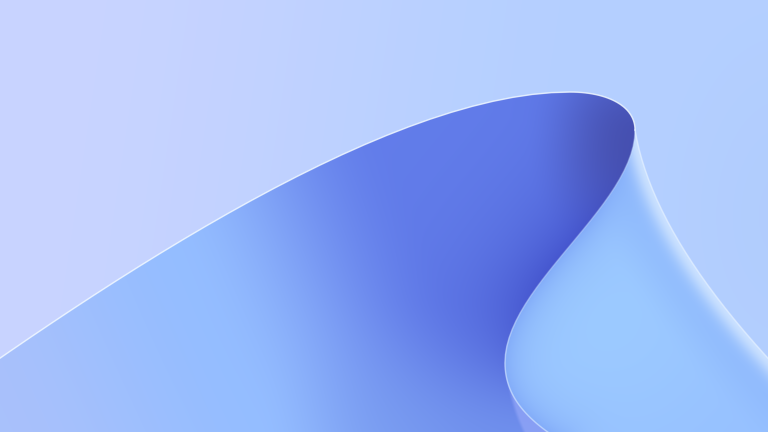
Give the GLSL for this background, as a WebGL 2 fragment shader.

```glsl
#version 300 es
precision highp float;

uniform vec2 u_resolution;
out vec4 outColor;

#define CURVE_STEPS 28
#define RIM_WIDTH 0.0014
#define RIM_STRENGTH 0.85
#define FOLD_SHADE_REACH 0.12
#define EDGE_GLOW_REACH 0.028
#define SHADE_SLANT 0.45

vec2 bezier(vec2 a, vec2 b, vec2 c, vec2 d, float t) {
    float s = 1.0 - t;
    return s * s * s * a + 3.0 * s * s * t * b + 3.0 * s * t * t * c + t * t * t * d;
}

float segmentDistance(vec2 p, vec2 a, vec2 b) {
    vec2 ab = b - a;
    return length(p - a - ab * clamp(dot(p - a, ab) / dot(ab, ab), 0.0, 1.0));
}

// Distance to a cubic; side flips when a ray to the right crosses it.
float curveDistance(vec2 p, vec2 a, vec2 b, vec2 c, vec2 d, inout float side) {
    float nearest = 10.0;
    vec2 start = a;
    for (int i = 1; i <= CURVE_STEPS; i++) {
        vec2 end = bezier(a, b, c, d, float(i) / float(CURVE_STEPS));
        nearest = min(nearest, segmentDistance(p, start, end));
        if ((start.y > p.y) != (end.y > p.y)) {
            float crossX = mix(start.x, end.x, (p.y - start.y) / (end.y - start.y));
            if (crossX > p.x) side = -side;
        }
        start = end;
    }
    return nearest;
}

float rimLine(float dist, float pixel) {
    return 1.0 - smoothstep(RIM_WIDTH - 0.6 * pixel, RIM_WIDTH + 0.8 * pixel, dist);
}

vec3 backdropColor(vec2 p) {
    vec3 color = mix(vec3(0.785, 0.828, 1.0), vec3(0.705, 0.812, 1.0),
                     smoothstep(0.1, 1.45, p.x + 0.15 * (1.0 - p.y)));
    float dim = smoothstep(0.35, 0.0, length((p - vec2(1.82, 0.5)) * vec2(1.0, 0.6)));
    return mix(color, vec3(0.68, 0.79, 0.985), 0.5 * dim);
}

vec3 innerColor(vec2 p, float foldDist) {
    float slant = p.x + SHADE_SLANT * p.y;
    vec3 color = mix(vec3(0.66, 0.755, 0.985), vec3(0.58, 0.74, 1.0), smoothstep(0.0, 0.65, slant));
    color = mix(color, vec3(0.385, 0.49, 0.918), smoothstep(0.6, 1.2, slant));
    // Soft light rising from the bottom
    float lift = smoothstep(0.32, 0.0, p.y) * smoothstep(0.6, 0.95, p.x);
    color = mix(color, vec3(0.47, 0.61, 0.935), 0.6 * lift);
    // Shade beside the fold and in the curled tip
    float shade = exp(-foldDist / FOLD_SHADE_REACH) * smoothstep(-0.05, 0.4, p.y);
    color = mix(color, vec3(0.25, 0.31, 0.79), 0.85 * shade);
    float tip = smoothstep(0.24, 0.0, length((p - vec2(1.45, 0.67)) * vec2(1.0, 0.8)));
    color = mix(color, vec3(0.27, 0.30, 0.65), 0.75 * tip);
    // Pale reverse side at the foot of the fold
    float footX = 1.169 + 1.5 * pow(max(0.16 - p.y, 0.0), 2.0);
    float foot = smoothstep(0.0, 0.012, p.x - footX) * smoothstep(0.16, 0.08, p.y);
    return mix(color, vec3(0.56, 0.64, 0.965), 0.8 * foot);
}

vec3 frontColor(vec2 p, float foldDist, float edgeDist) {
    vec3 color = mix(vec3(0.59, 0.755, 1.0), vec3(0.61, 0.79, 1.0),
                     smoothstep(0.5, 0.0, length(p - vec2(1.39, 0.28))));
    color = mix(color, vec3(0.48, 0.64, 0.965), 0.75 * exp(-foldDist / 0.04));
    float band = smoothstep(0.16, 0.04, edgeDist);
    color = mix(color, vec3(0.55, 0.715, 0.985), 0.6 * band);
    float glow = exp(-pow(edgeDist / EDGE_GLOW_REACH, 2.0));
    return mix(color, vec3(0.83, 0.905, 1.0), 0.85 * glow);
}

void main() {
    vec2 p = gl_FragCoord.xy / u_resolution.y;
    p.x += 0.5 * (16.0 / 9.0 - u_resolution.x / u_resolution.y);
    float pixel = 1.0 / u_resolution.y;

    // Anchors shared by the sheet outlines
    vec2 crest = vec2(1.319, 0.787);
    vec2 tip = vec2(1.470, 0.699);
    vec2 waist = vec2(1.169, 0.160);
    float topSide = -1.0, foldSide = -1.0, edgeSide = -1.0;

    float topDist = curveDistance(p, vec2(-0.069, 0.123), vec2(0.347, 0.414),
                                  vec2(0.928, 0.787), crest, topSide);
    topDist = min(topDist, curveDistance(p, crest, vec2(1.405, 0.787), vec2(1.470, 0.755), tip, topSide));
    float foldDist = curveDistance(p, tip, vec2(1.470, 0.525), vec2(1.169, 0.340), waist, foldSide);
    float footDist = curveDistance(p, waist, vec2(1.169, 0.086), vec2(1.215, 0.032),
                                   vec2(1.296, -0.019), foldSide);
    foldDist = min(foldDist, footDist);
    float edgeDist = curveDistance(p, tip, vec2(1.505, 0.491), vec2(1.671, 0.255),
                                   vec2(1.968, -0.019), edgeSide);

    // Two crossings cancel, so the product marks the inner face
    float innerDist = -topSide * foldSide * min(topDist, foldDist);
    float innerMask = smoothstep(-0.7 * pixel, 0.7 * pixel, innerDist);
    float frontMask = smoothstep(-0.7 * pixel, 0.7 * pixel, edgeSide * edgeDist);
    frontMask *= 1.0 - step(2.0 * pixel, foldSide * foldDist);

    vec3 color = mix(backdropColor(p), frontColor(p, foldDist, edgeDist), frontMask);
    color = mix(color, innerColor(p, foldDist), innerMask);

    // Bright rims
    float foldRim = mix(0.75, 0.4, smoothstep(0.1, 0.4, p.y));
    color = mix(color, vec3(0.95, 0.98, 1.0), RIM_STRENGTH * rimLine(topDist, pixel));
    color = mix(color, vec3(0.80, 0.88, 1.0), foldRim * rimLine(foldDist, pixel));
    color = mix(color, vec3(0.92, 0.96, 1.0), 0.6 * rimLine(edgeDist, pixel));
    outColor = vec4(color, 1.0);
}
```
